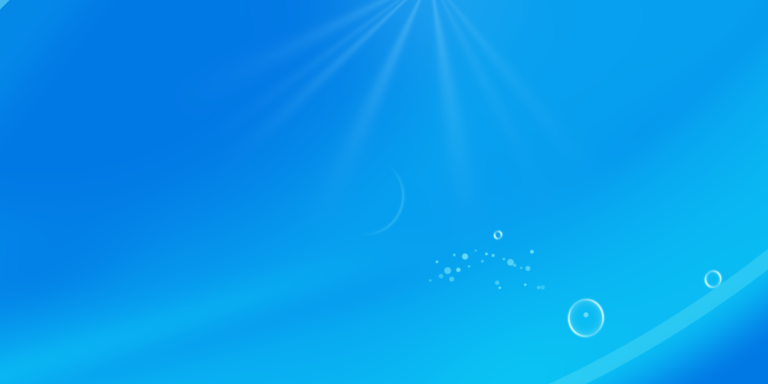
Reproduce this background procedurally as a WebGL 2 fragment shader.

```glsl
#version 300 es
precision highp float;
// Underwater blue backdrop: a scalar light level, shaped by an ellipse and
// a large circle, picks the water colour; sun rays, a pale arc and bubbles
// are then laid over it. Units: canvas height = 1, origin lower left.
uniform vec2 u_resolution;
out vec4 fragColor;

const vec3 DEEP = vec3(0.005, 0.475, 0.895);
const vec3 WATER = vec3(0.025, 0.62, 0.935);
const vec3 BRIGHT = vec3(0.04, 0.76, 0.955);
const vec3 RAY_COLOR = vec3(0.45, 0.78, 0.98);
const vec3 FOAM = vec3(0.55, 0.95, 0.98);
const vec2 DEEP_CENTER = vec2(0.1, 1.1);
const vec2 DEEP_SIZE = vec2(1.0, 0.8);
const vec2 SUN = vec2(1.12, 1.06);
const vec2 ARC_CENTER = vec2(0.229, 2.585);
const float ARC_RADIUS = 2.85;
const float ARC_WIDTH = 0.042;
const int DOT_COUNT = 24;

// Each ray: angle from straight down, half width, strength
const vec3 RAYS[7] = vec3[7](
  vec3(-1.10, 0.060, 0.20), vec3(-0.93, 0.035, 0.16),
  vec3(-0.82, 0.040, 0.28), vec3(-0.43, 0.065, 0.30),
  vec3(0.16, 0.075, 0.30), vec3(0.48, 0.060, 0.13),
  vec3(0.68, 0.060, 0.16));

// Each bubble: centre, radius
const vec3 BUBBLES[3] = vec3[3](
  vec3(1.526, 0.172, 0.045), vec3(1.857, 0.273, 0.020),
  vec3(1.297, 0.388, 0.009));

float hash(float n) { return fract(sin(n * 91.17) * 4375.85); }

float bell(float x, float width) { return exp(-x * x / (width * width)); }

float disc(vec2 p, vec2 center, float radius, float soft) {
  return 1.0 - smoothstep(radius - soft, radius + soft, length(p - center));
}

vec3 waterColor(float level) {
  vec3 low = mix(DEEP, WATER, clamp(level * 2.0, 0.0, 1.0));
  return mix(low, BRIGHT, clamp(level * 2.0 - 1.0, 0.0, 1.0));
}

float lightLevel(vec2 p, float arcDist) {
  float q = length((p - DEEP_CENTER) / DEEP_SIZE);
  float level = 0.5 * smoothstep(0.65, 1.25, q);
  level += 0.40 * (1.0 - smoothstep(0.02, 0.55, -arcDist));
  level += 0.10 * bell(length(p - vec2(1.35, 0.0)), 0.25);
  // Dark fold on the right, parallel to the arc
  level -= 0.09 * bell(arcDist + 0.43, 0.06) * smoothstep(1.3, 1.7, p.x);
  // Bright and dark folds sweeping up from the lower left
  float fold = p.y - 0.03 - 0.31 * p.x;
  float fade = 1.0 - smoothstep(0.5, 1.2, p.x);
  level += 0.14 * bell(fold, 0.05) * fade;
  level -= 0.09 * bell(fold + 0.09, 0.045) * (1.0 - smoothstep(0.9, 1.3, p.x));
  level -= 0.25 * bell(fold - 0.2, 0.12) * (1.0 - smoothstep(0.0, 0.5, p.x));
  // Paler upper left corner, deep lower right corner
  float corner = p.x / 0.26 + (1.0 - p.y) / 0.34;
  level += 0.20 * (1.0 - smoothstep(0.4, 1.25, corner));
  level += 0.012 * sin(9.0 * fold + 2.0 * sin(3.0 * p.x)) * smoothstep(0.8, 1.2, q);
  return level * (1.0 - smoothstep(0.02, 0.21, arcDist));
}

float sunRays(vec2 p) {
  vec2 d = SUN - p;
  float angle = atan(-d.x, d.y);
  float dist = length(d);
  float sum = 0.0;
  for (int i = 0; i < 7; i++)
    sum += RAYS[i].z * bell(angle - RAYS[i].x, RAYS[i].y);
  float reach = 1.0 - smoothstep(0.08, 0.78, dist);
  return sum * reach + 0.22 * bell(dist, 0.22);
}

float bubble(vec2 p, vec3 b, float px) {
  vec2 d = p - b.xy;
  float dist = length(d * vec2(1.0, 0.93));
  float inside = 1.0 - smoothstep(b.z - px, b.z + px, dist);
  float sheen = 0.55 + 0.35 * sin(2.0 * atan(d.y, d.x) + 0.6);
  float rim = bell(dist - b.z, 0.0015 + 0.6 * px) * sheen;
  float glow = 0.28 * inside * pow(min(dist / b.z, 1.0), 4.0);
  float core = 0.5 * disc(p, b.xy + vec2(0.0, 0.18 * b.z), 0.14 * b.z, px);
  return rim + glow + core * step(0.03, b.z);
}

void main() {
  float px = 1.0 / u_resolution.y;
  vec2 p = gl_FragCoord.xy * px;
  float arcDist = length(p - ARC_CENTER) - ARC_RADIUS;
  vec3 color = waterColor(lightLevel(p, arcDist));
  color = mix(color, RAY_COLOR, min(sunRays(p), 0.6));
  // Pale arc and the tip of another in the upper left
  float band = smoothstep(-px, px, arcDist) * (1.0 - smoothstep(-px, px, arcDist - ARC_WIDTH));
  color = mix(color, FOAM, 0.24 * band);
  color = mix(color, FOAM, 0.45 * (1.0 - smoothstep(-px, px, p.x + 0.975 - p.y)));
  // Faint crescent
  vec2 c = p - vec2(0.95, 0.49);
  float crescent = bell(length(c) - 0.1, 0.004) * smoothstep(0.02, 0.12, c.x - 0.4 * c.y);
  color = mix(color, FOAM, 0.22 * crescent);
  // Drifting dots in a loose cluster
  for (int i = 0; i < DOT_COUNT; i++) {
    float n = float(i) + 1.0;
    vec2 at = vec2(1.11 + 0.31 * fract(n * 0.618), 0.25 + 0.10 * hash(n));
    float radius = mix(0.003, 0.009, pow(hash(n + 40.0), 3.0));
    color = mix(color, FOAM, mix(0.3, 0.75, hash(n + 80.0)) * disc(p, at, radius, px));
  }
  for (int i = 0; i < 3; i++)
    color = mix(color, vec3(0.8, 0.98, 1.0), min(bubble(p, BUBBLES[i], px), 0.9));
  fragColor = vec4(color, 1.0);
}
```
